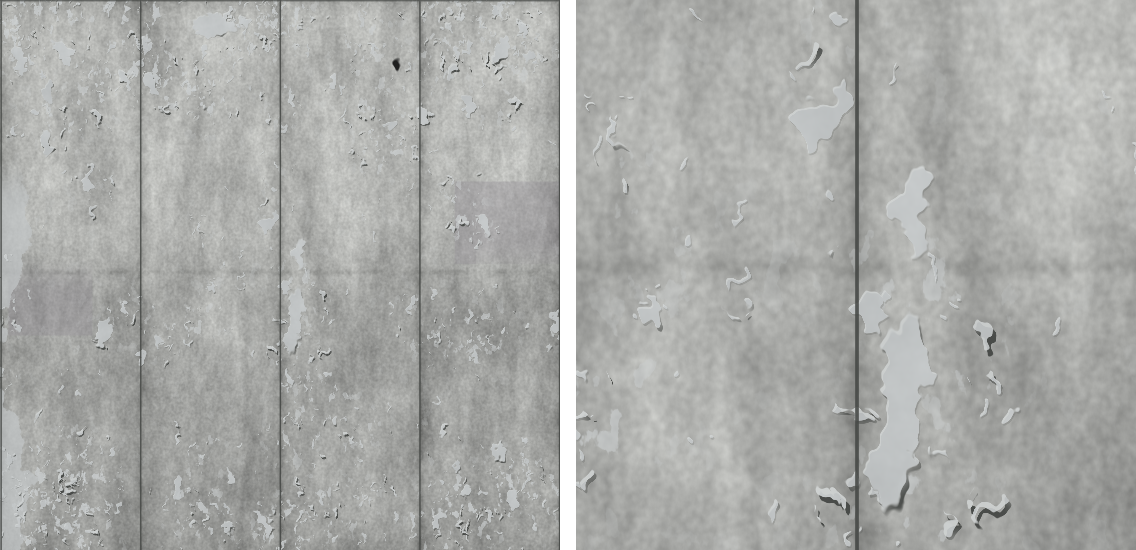
Left, the full canvas; right, a detail of the centre.
This texture is drawn by a WebGL 1 fragment shader. Its source:

```glsl
precision highp float;
// Weathered concrete wall: four tall panels with dark seams and one faint cross joint.
// Layered gradient noise makes stains and streaks; jittered cells warped by noise make
// ragged flakes of peeling paint, shaded by comparing the paint edge with a shifted copy.
uniform vec2 u_resolution;

const float PANEL_WIDTH = 0.2493;
const float FIRST_SEAM = 0.002;
const float JOINT_HEIGHT = 0.505;
const vec3 CONCRETE_TINT = vec3(0.998, 1.004, 0.987);
const vec3 PATCH_TINT = vec3(0.955, 0.945, 0.96);
const vec3 PAINT_DULL = vec3(0.70, 0.715, 0.72);
const vec3 PAINT_PALE = vec3(0.80, 0.815, 0.82);
const vec3 PAINT_RIM = vec3(0.88, 0.89, 0.88);
const vec3 SHADOW = vec3(0.27, 0.28, 0.27);
const vec3 SEAM = vec3(0.27, 0.28, 0.27);

vec2 hash2(vec2 p) {
  vec3 q = fract(p.xyx * vec3(0.1031, 0.1030, 0.0973));
  q += dot(q, q.yzx + 33.33);
  return fract((q.xx + q.yz) * q.zy);
}

float corner(vec2 cell, vec2 offset) {
  float angle = 6.2832 * hash2(cell).x;
  return dot(vec2(cos(angle), sin(angle)), offset);
}

float gradientNoise(vec2 p) {
  vec2 i = floor(p), f = fract(p);
  vec2 u = f * f * f * (f * (f * 6.0 - 15.0) + 10.0);
  vec2 e = vec2(1.0, 0.0);
  return mix(mix(corner(i, f), corner(i + e, f - e), u.x),
             mix(corner(i + e.yx, f - e.yx), corner(i + 1.0, f - 1.0), u.x), u.y);
}

float fbm(vec2 p) {
  float sum = 0.0, weight = 0.5;
  for (int i = 0; i < 5; i++) {
    sum += weight * gradientNoise(p);
    p = mat2(1.6, 1.2, -1.2, 1.6) * p + 7.3;
    weight *= 0.5;
  }
  return sum;
}

float ellipse(vec2 p, vec2 center, vec2 radius) {
  return (length((p - center) / radius) - 1.0) * min(radius.x, radius.y);
}

float softBox(vec2 p, vec2 center, vec2 halfSize, float blur) {
  vec2 d = abs(p - center) - halfSize;
  return 1.0 - smoothstep(-blur, blur, max(d.x, d.y));
}

// Paint survives in clusters, mostly near the top and the bottom.
float flakeChance(vec2 p) {
  float ends = smoothstep(0.18, 0.46, abs(p.y - 0.5));
  return mix(0.05, 0.30, ends) + 0.75 * gradientNoise(p * 7.0 + 3.7);
}

// Distance to the nearest flake in a grid of jittered, tilted ellipses.
float flakes(vec2 p, float cells, float seed) {
  vec2 g = p * cells;
  float d = 1.0;
  for (int j = -1; j <= 1; j++) {
    for (int i = -1; i <= 1; i++) {
      vec2 cell = floor(g) + vec2(float(i), float(j));
      vec2 jitter = hash2(cell + seed), kind = hash2(cell + seed + 31.7);
      vec2 q = g - cell - jitter;
      q.x += (jitter.x - 0.5) * q.y;
      float size = mix(0.08, 0.34, kind.y * kind.y);
      float flake = length(q * vec2(1.7, 0.75)) - size;
      if (kind.x < flakeChance((cell + 0.5) / cells)) d = min(d, flake);
    }
  }
  return d / cells;
}

float paintDistance(vec2 p) {
  vec2 ragged = vec2(gradientNoise(p * 38.0), gradientNoise(p * 38.0 + 19.0));
  vec2 torn = vec2(gradientNoise(p * 95.0), gradientNoise(p * 95.0 + 47.0));
  float nick = gradientNoise(p * 210.0);
  vec2 q = p + 0.015 * ragged + 0.010 * torn + 0.003 * nick;
  float d = min(flakes(q, 17.0, 5.0), flakes(q, 36.0, 71.0));
  d = min(d, flakes(q, 64.0, 13.0));
  d = min(d, ellipse(q, vec2(0.527 + 0.14 * (p.y - 0.42), 0.42), vec2(0.012, 0.062)));
  d = min(d, ellipse(q, vec2(0.536, 0.533), vec2(0.009, 0.030)));
  return min(d, ellipse(q, vec2(0.385, 0.955), vec2(0.042, 0.020)));
}

vec3 concrete(vec2 uv, float panel) {
  vec2 p = uv + panel * vec2(3.17, 1.73);
  float tone = mix(0.635, 0.715, smoothstep(0.32, 0.72, uv.y));
  tone += 0.19 * fbm(p * vec2(17.0, 3.5)) + 0.11 * fbm(p * 8.0 + 11.0);
  tone += 0.12 * fbm(p * vec2(60.0, 32.0)) + 0.10 * fbm(p * vec2(150.0, 110.0));
  tone += 0.05 * gradientNoise(p * 210.0);
  tone -= 0.055 * smoothstep(0.05, 0.24, fbm(p * vec2(11.0, 4.0) + 40.0));
  vec3 color = tone * CONCRETE_TINT;
  // Smoother, darker repair patches.
  float repair = softBox(uv, vec2(0.91, 0.595), vec2(0.098, 0.075), 0.0015);
  repair = max(repair * smoothstep(0.48, 0.57, uv.y + 0.05 * step(uv.x, 0.85)),
               softBox(uv, vec2(0.09, 0.46), vec2(0.075, 0.07), 0.002)
               * smoothstep(0.54, 0.46, uv.y));
  return mix(color, mix(color, vec3(0.64), 0.35) * PATCH_TINT, repair);
}

void main() {
  vec2 uv = gl_FragCoord.xy / u_resolution;
  float pixel = 1.0 / u_resolution.x;
  float column = (uv.x - FIRST_SEAM) / PANEL_WIDTH;
  float seamDistance = abs(fract(column + 0.5) - 0.5) * PANEL_WIDTH;
  vec3 color = concrete(uv, floor(column));

  // Grime gathers along the edges and the cross joint.
  float grime = 0.11 * exp(-seamDistance * 110.0) + 0.05 * exp(-uv.y * 25.0);
  grime += 0.09 * exp((uv.y - 1.0) * 45.0);
  float joint = exp(-pow((uv.y - JOINT_HEIGHT) / 0.005, 2.0));
  grime += joint * 0.06 * (0.7 + 1.5 * gradientNoise(uv * vec2(22.0, 8.0)));
  color -= grime * (1.0 + 1.5 * fbm(uv * 40.0));

  // Thin worn flecks and a washed-out strip of old paint at the left.
  float cluster = smoothstep(0.05, 0.45, flakeChance(uv));
  float fleck = smoothstep(0.15, 0.21, fbm(uv * vec2(52.0, 34.0) + 8.0));
  color = mix(color, PAINT_PALE, fleck * mix(0.12, 0.75, cluster));
  float stripWidth = 0.022 + 0.03 * sin(uv.y * 13.0 + 0.1) + 0.06 * fbm(uv * 22.0);
  float strip = 1.0 - smoothstep(-0.002, 0.002, uv.x - stripWidth);
  color = mix(color, PAINT_PALE - 0.04, strip * 0.7 * smoothstep(0.72, 0.62, uv.y));

  // Thick paint with cast shadow and lit rim.
  float lift = smoothstep(0.0, 0.35, gradientNoise(uv * 21.0 + 2.0));
  vec2 shift = vec2(-0.0016, 0.0026) * (0.4 + lift);
  float paint = 1.0 - smoothstep(-pixel, pixel, paintDistance(uv));
  float shifted = 1.0 - smoothstep(-pixel, pixel, paintDistance(uv + shift));
  color = mix(color, SHADOW, shifted * (1.0 - paint) * mix(0.18, 0.95, lift));
  vec3 paintColor = mix(PAINT_DULL, PAINT_PALE, 0.65 + fbm(uv * 16.0));
  paintColor = mix(paintColor, PAINT_RIM, (1.0 - shifted) * 0.45);
  color = mix(color, paintColor, paint * 0.88);

  // One deep tear, the panel seams and the dark top edge.
  float tear = ellipse(uv + 0.008 * gradientNoise(uv * 60.0), vec2(0.708, 0.882), vec2(0.007, 0.011));
  color = mix(color, vec3(0.12), 1.0 - smoothstep(-pixel, pixel, tear));
  float seam = 1.0 - smoothstep(0.0010 - pixel * 0.5, 0.0010 + pixel * 0.8, seamDistance);
  float topEdge = smoothstep(0.9975 - pixel, 0.9975 + pixel, uv.y);
  color = mix(color, SEAM, max(seam * 0.88, topEdge * 0.7));
  gl_FragColor = vec4(clamp(color, 0.0, 1.0), 1.0);
}
```
